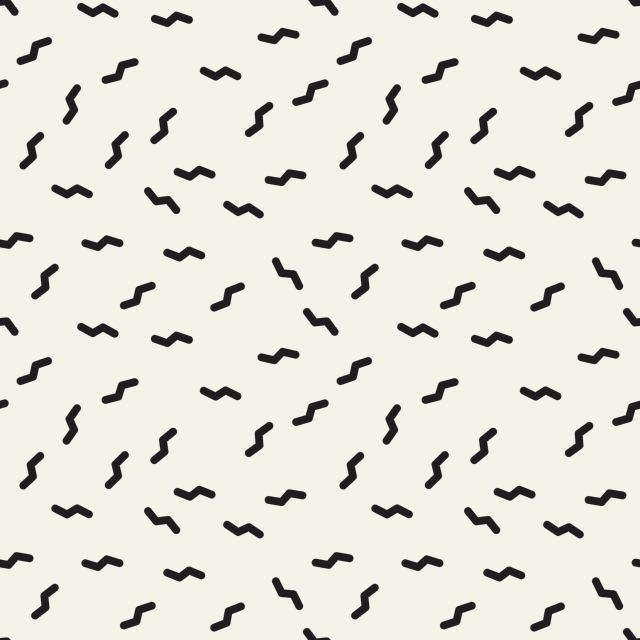
This pattern is drawn by a WebGL 2 fragment shader. Its source:

```glsl
#version 300 es
precision highp float;

uniform vec2 u_resolution;
out vec4 fragColor;

vec3 hash3(float n) {
    vec3 p = fract((n + 1.0) * vec3(0.1031, 0.1130, 0.0973));
    p += dot(p, p.yzx + 33.33);
    return fract((p.xxy + p.yzz) * p.zyx * 7.31);
}

float segmentDistance(vec2 p, vec2 a, vec2 b) {
    vec2 ab = b - a;
    return length(p - a - ab * clamp(dot(p - a, ab) / dot(ab, ab), 0.0, 1.0));
}

// Three-stroke zigzag with half-turn symmetry
float zigzagDistance(vec2 p) {
    vec2 bend = vec2(0.0138, 0.0122);
    vec2 tip = vec2(0.0534, 0.0);
    float arms = min(segmentDistance(p, bend, tip), segmentDistance(-p, bend, tip));
    return min(arms, segmentDistance(p, -bend, bend)) - 0.0122;
}

mat2 rotation(float angle) {
    float c = cos(angle), s = sin(angle);
    return mat2(c, -s, s, c);
}

void main() {
    // Two whole tiles across the canvas in each direction
    vec2 tile = gl_FragCoord.xy / u_resolution * 2.0;
    float pixel = 2.0 / min(u_resolution.x, u_resolution.y);

    // Jittered slanted lattice of 25 zigzags, wrapped at the tile edges
    float dist = 1.0;
    for (int i = 0; i < 25; i++) {
        float n = float(i);
        vec3 rnd = hash3(n);
        float turn = 6.28319 * rnd.x;
        vec2 center = vec2(n, mod(n * 7.0, 25.0)) / 25.0;
        center += 0.04 * sqrt(rnd.y) * vec2(cos(turn), sin(turn));
        vec2 offset = tile - center;
        offset -= round(offset);
        dist = min(dist, zigzagDistance(rotation(mix(-1.3, 1.3, rnd.z)) * offset));
    }

    // Ink on paper
    vec3 paper = vec3(0.96, 0.95, 0.91);
    vec3 ink = vec3(0.13, 0.11, 0.12);
    float coverage = 1.0 - smoothstep(-0.75 * pixel, 0.75 * pixel, dist);
    fragColor = vec4(mix(paper, ink, coverage), 1.0);
}
```
